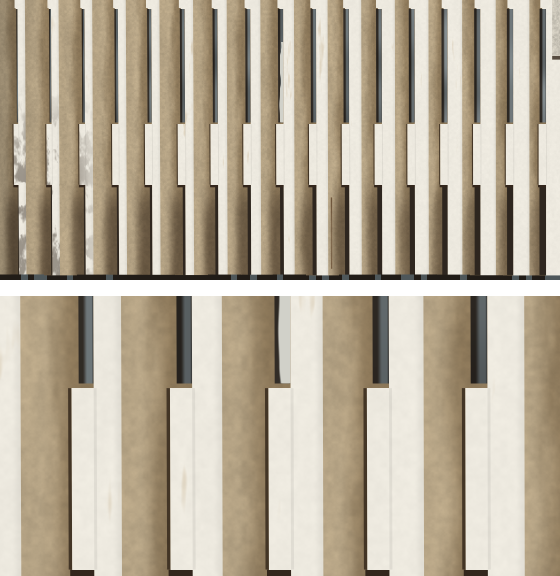
Top, the full canvas; bottom, a detail of the centre.
Write a WebGL 1 fragment shader that draws this pattern.

```glsl
precision highp float;
uniform vec2 u_resolution;

float hash(vec2 p) {
  vec3 q = fract(p.xyx * 0.1031);
  q += dot(q, q.yzx + 33.33);
  return fract((q.x + q.y) * q.z);
}

float noise(vec2 p) {
  vec2 i = floor(p), f = fract(p);
  f *= f * (3.0 - 2.0 * f);
  return mix(mix(hash(i), hash(i + vec2(1, 0)), f.x),
             mix(hash(i + vec2(0, 1)), hash(i + vec2(1, 1)), f.x), f.y);
}

float fbm(vec2 p) {
  float sum = 0.0, amp = 0.5;
  for (int k = 0; k < 4; k++) {
    sum += amp * noise(p);
    p = p * 2.03 + 17.0;
    amp *= 0.5;
  }
  return sum;
}

// Antialiased coverage of the interval lo..hi, w is one pixel
float span(float lo, float hi, float v, float w) {
  return clamp((v - lo) / w + 0.5, 0.0, 1.0) - clamp((v - hi) / w + 0.5, 0.0, 1.0);
}

void main() {
  vec2 uv = gl_FragCoord.xy / u_resolution;
  float y = uv.y;
  float wx = 17.07 / u_resolution.x, wy = 1.0 / u_resolution.y;

  // Seventeen bays with a slight lean on the left
  float x = uv.x * 17.07 - 0.42 - 0.05 * (1.0 - uv.x) * (0.45 - y);
  float bay = floor(x + 0.1);
  float f = x - bay;
  float finLeft = min(0.225, 0.14 + 0.018 * bay);
  float finRight = 0.365 + 0.0235 * bay;
  float glassLeft = 0.10 - 0.0045 * bay;

  float grain = fbm(vec2(uv.x * 240.0, y * 120.0));
  float stain = fbm(vec2(uv.x * 70.0, y * 7.0) + 5.0);
  float upper = span(0.5625, 0.969, y, wy);
  float middle = span(0.341, 0.557, y, wy);
  float lower = span(0.018, 0.341, y, wy);

  // Shaded concrete, darker toward the next fin
  float gap = f < 0.3 ? -f : 1.0 - f;
  vec3 col = mix(vec3(0.55, 0.47, 0.35), vec3(0.71, 0.64, 0.52),
                 smoothstep(-0.06, 0.32, gap + 0.25 * (stain - 0.5)));
  float shade = (1.0 - smoothstep(0.0, 0.42, gap)) * smoothstep(0.38, 0.22, y);
  col = mix(col, vec3(0.36, 0.30, 0.225), shade * mix(0.9, 0.5, uv.x));
  col *= 1.0 - 0.16 * smoothstep(0.08, 0.0, uv.x);
  col *= 0.88 + 0.14 * grain + 0.12 * stain;

  // Rust run beside one fin
  float rust = span(0.66, 0.70, f, wx) * span(0.04, 0.295, y, wy) * step(abs(bay - 9.0), 0.5);
  col = mix(col, vec3(0.34, 0.23, 0.13), rust * (0.4 + 0.6 * stain));

  // Window slots
  float g = clamp((f - glassLeft) / (finLeft - glassLeft), 0.0, 1.0);
  float tint = hash(vec2(bay, 3.0));
  vec3 glass = mix(vec3(0.17, 0.15, 0.13), vec3(0.36, 0.39, 0.40) + 0.12 * tint * uv.x,
                   smoothstep(0.25, 0.6, g));
  glass *= 0.8 + 0.4 * noise(vec2(bay * 9.0, y * 9.0));
  glass = mix(glass, vec3(0.15, 0.14, 0.13), smoothstep(0.86, 1.0, g) * 0.7);
  float blind = step(abs(bay - 8.0), 0.5) * span(0.5625, 0.85, y, wy);
  blind *= smoothstep(0.35, 0.5, g + 0.5 * noise(vec2(3.0, y * 24.0)) - 0.25);
  glass = mix(glass, vec3(0.82, 0.82, 0.79), blind);
  col = mix(col, glass, span(glassLeft, finLeft, f, wx) * upper);

  // Deep recess below the panel, and the shadows around it
  col = mix(col, vec3(0.18, 0.15, 0.12),
            span(finLeft - 0.025 - 0.011 * bay, finLeft, f, wx) * lower);
  col = mix(col, vec3(0.21, 0.16, 0.11), span(-0.035, 0.0, f, wx) * middle * 0.85);
  col = mix(col, vec3(0.20, 0.15, 0.11), span(-0.02, finLeft, f, wx) * span(0.331, 0.341, y, wy));

  // Sunlit fin, panel and lintel
  vec3 white = vec3(0.935, 0.92, 0.88) * (0.965 + 0.04 * grain + 0.025 * stain);
  white *= 1.0 - 0.06 * span(finLeft, finLeft + 0.03, f, wx) * middle;
  white *= 1.0 - 0.05 * smoothstep(finRight - 0.10, finRight, f);
  white = mix(white, vec3(0.78, 0.70, 0.57), 0.4 * smoothstep(0.68, 0.82, stain));
  float leaves = smoothstep(0.46, 0.62, fbm(vec2(uv.x * 60.0, y * 16.0)));
  leaves *= smoothstep(0.19, 0.12, uv.x) * smoothstep(0.75, 0.35, y);
  white = mix(white, vec3(0.50, 0.47, 0.43), leaves * 0.75);
  float left = mix(finLeft, 0.05, span(0.969, 1.1, y, wy));
  left = mix(left, 0.0, step(0.341, y) * step(y, 0.557));
  col = mix(col, white, span(left, finRight, f, wx));

  // Dark base with scattered glints
  float glint = step(0.72, hash(vec2(floor(x * 5.0), 8.0)));
  vec3 base = mix(vec3(0.13, 0.11, 0.09), vec3(0.35, 0.40, 0.42), glint * 0.8);
  col = mix(col, base, span(-0.1, 0.016 + 0.004 * hash(vec2(bay, 1.0)), y, wy));

  // Weathered block in the upper right corner
  float block = span(0.986, 1.1, uv.x, 1.0 / u_resolution.x);
  col = mix(col, vec3(0.34, 0.30, 0.25), block * span(0.787, 0.80, y, wy));
  col = mix(col, vec3(0.80, 0.78, 0.73) * (0.85 + 0.3 * grain), block * span(0.80, 1.1, y, wy));

  gl_FragColor = vec4(col, 1.0);
}
```
